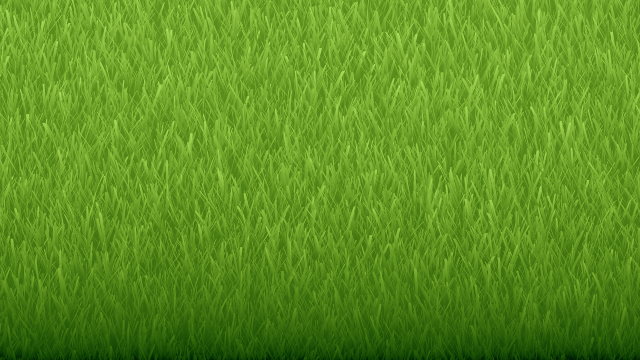
This texture is drawn by a Shadertoy shader. Its source:

```glsl
// A dense lawn: broad upright blades and fine criss-crossing stalks scattered on
// a jittered grid, painted from the far rows to the near ones. Each blade fades
// in at its root and brightens to its tip, over a falloff into deep green.

const float CELL = 0.024;         // grid spacing, in canvas heights
const int ROWS = 7;               // rows below a point whose blades can reach it
const int REACH = 4;              // columns to either side that can lean over
const int BLADES_PER_CELL = 4;

vec4 hash4(vec3 seed) {
    vec4 q = fract(seed.xyzx * vec4(0.1031, 0.1030, 0.0973, 0.1099));
    q += dot(q, q.wzxy + 33.33);
    return fract((q.xxyz + q.yzzw) * q.zywx);
}

// Slow light and dark patches from layered sines.
float patches(vec2 p) {
    return sin(p.x * 7.0 + 2.0 * sin(p.y * 5.0))
         + 0.7 * sin(p.y * 17.0 + 1.5 * sin(p.x * 11.0))
         + 0.5 * sin(p.x * 23.0 - p.y * 19.0);
}

// Average brightness of the lawn at a height on the canvas.
float lawnTone(float y) {
    return 0.47 - 0.37 * exp(-4.0 * y) - 0.06 * exp(-30.0 * y);
}

// One tone value drives the whole green ramp.
vec3 grassColor(float tone) {
    float r = max(tone, 0.0);
    float g = r + 0.2 * smoothstep(-0.12, 0.08, tone);
    return vec3(r, g, 0.01 + 0.8 * r * r);
}

// Returns coverage, position along the blade, and position across it.
vec3 blade(vec2 p, vec2 root, float height, float lean, float bend,
           float halfWidth, float taper, float pixel) {
    float t = (p.y - root.y) / height;
    if (t <= 0.0 || t >= 1.0) return vec3(0.0);
    float center = root.x + height * (lean * t + bend * t * t);
    float slope = lean + 2.0 * bend * t;
    float across = (p.x - center) * inversesqrt(1.0 + slope * slope);
    float width = halfWidth * (0.6 + 0.5 * t) * pow(1.0 - t, taper);
    float cover = clamp((width - abs(across)) / pixel + 0.5, 0.0, 1.0);
    cover *= smoothstep(0.0, 0.5, t) * smoothstep(1.0, 0.97, t);
    return vec3(cover, t, clamp(across / halfWidth, -1.0, 1.0));
}

// Paints all blades reaching p over the given ground tone.
float paintBlades(vec2 p, float ground, float contrast, float pixel) {
    float tone = ground - 0.10 * contrast;
    vec2 home = floor(p / CELL);
    for (int row = 0; row < ROWS; row++) {
        for (int col = -REACH; col <= REACH; col++) {
            vec2 cell = home + vec2(float(col), -float(row));
            for (int k = 0; k < BLADES_PER_CELL; k++) {
                vec3 seed = vec3(cell + 100.0, float(k) * 7.0 + 3.0);
                vec4 place = hash4(seed);
                vec4 form = hash4(seed + 57.0);
                vec2 root = (cell + place.xy) * CELL;

                // Most are fine and tilted, some broad and upright.
                float broad = smoothstep(0.55, 0.95, form.y);
                float height = mix(0.06, mix(0.108, 0.135, broad), place.z);
                float lean = (place.w - 0.5) * mix(1.5, 0.8, broad);
                float bend = (form.x - 0.5) * 0.25;
                float halfWidth = mix(0.0016, 0.0052, broad);
                float taper = mix(0.12, 0.55, form.z);
                vec3 b = blade(p, root, height, lean, bend, halfWidth, taper, pixel);

                // Dark root, pale tip, a lit side and a random shade.
                float shade = mix(-0.16, 0.11, b.y) + 0.13 * (form.w - 0.5);
                shade += 0.018 * b.z + 0.06 * step(0.88, form.w) * b.y;
                tone = mix(tone, ground + contrast * shade, 0.93 * b.x);
            }
        }
    }
    return tone;
}

void mainImage(out vec4 fragColor, in vec2 fragCoord) {
    vec2 p = fragCoord / iResolution.y;
    float pixel = 0.9 / iResolution.y;

    // Broad lighting, softly dimmed toward the side edges.
    float side = abs(2.0 * fragCoord.x / iResolution.x - 1.0);
    float ground = lawnTone(p.y) + 0.004 * patches(p) - 0.015 * pow(side, 6.0);
    float contrast = mix(0.45, 1.0, smoothstep(0.0, 0.4, p.y));

    float tone = paintBlades(p, ground, contrast, pixel);
    fragColor = vec4(grassColor(tone), 1.0);
}
```
